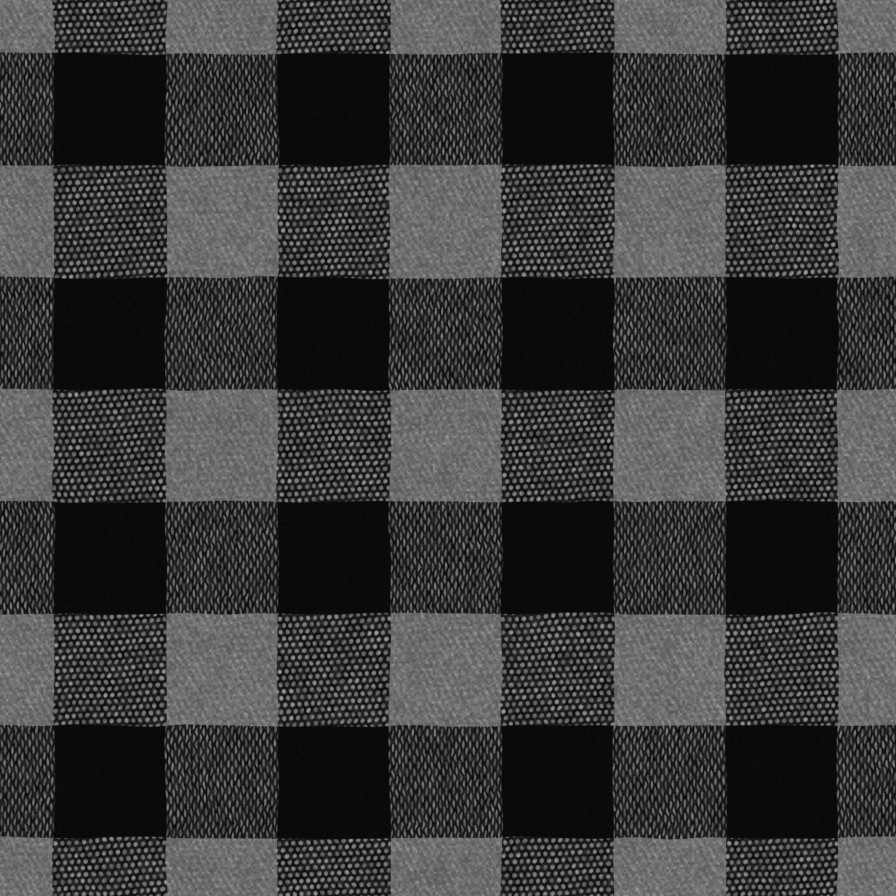
Give the GLSL for this texture, as a Shadertoy shader.

```glsl
// Woven gingham cloth: four light and four dark bands each way.
// Yarn floats staggered like bricks cross on a dark ground: weft floats give
// wide dots, warp floats upright dashes. Wrapping noise adds wander and fuzz.

const float REPEATS = 4.0;
const vec2 THREADS = vec2(256.0, 136.0);   // warp across, weft up
const float ROW_DRIFT = 8.0;               // rows climbed, even to tile
const vec2 BAND_SHIFT = vec2(0.01, -0.01); // offset in band repeats
const vec2 DOT_SIZE = vec2(0.74, 0.43);    // half sizes in threads
const vec2 DASH_SIZE = vec2(0.43, 0.76);
const float DARK = 0.042;
const float LIGHT_WARP = 0.46;
const float LIGHT_WEFT = 0.49;
const float GAP_FUZZ = 0.12;
const int SAMPLES = 3;

// Sine-free hash, 0 to 1
float hash(vec2 p) {
    vec3 q = fract(vec3(p.xyx) * 0.1031);
    q += dot(q, q.yzx + 33.33);
    return fract((q.x + q.y) * q.z);
}

// Value noise that wraps after one canvas
float wrapNoise(vec2 uv, vec2 cells, float seed) {
    vec2 p = uv * cells;
    vec2 i = floor(p);
    vec2 f = fract(p);
    f = f * f * (3.0 - 2.0 * f);
    vec2 a = mod(i, cells) + seed;
    vec2 b = mod(i + 1.0, cells) + seed;
    return mix(mix(hash(a), hash(vec2(b.x, a.y)), f.x),
               mix(hash(vec2(a.x, b.y)), hash(b), f.x), f.y);
}

// 1 inside the light bands of each direction
vec2 lightBands(vec2 uv, vec2 shift) {
    vec2 distanceToCentre = abs(fract(uv * REPEATS + shift + 0.5) - 0.5);
    return 1.0 - smoothstep(vec2(0.246), vec2(0.254), distanceToCentre);
}

// Position along a run of floats, -1 to 1, staggered by the crossing thread
float alongFloat(float position, float crossing) {
    return 2.0 * fract(0.5 * (position + floor(crossing))) - 1.0;
}

// Soft coverage of a rounded float of yarn
float yarnFloat(vec2 local, vec2 halfSize) {
    vec2 q = local / halfSize;
    return 1.0 - smoothstep(0.1, 1.5, dot(q, q));
}

float cloth(vec2 uv) {
    // Wandering threads and rows that climb slightly
    vec2 wobble = vec2(wrapNoise(uv, vec2(12.0, 24.0), 11.0),
                       wrapNoise(uv, vec2(24.0, 12.0), 47.0)) - 0.5;
    vec2 bent = uv + 0.0035 * wobble;
    vec2 p = bent * THREADS - vec2(0.0, ROW_DRIFT * bent.x);
    p.x += 0.6 * (wrapNoise(uv, vec2(64.0, 136.0), 89.0) - 0.5);

    // Thread tones, dimmer where light yarn sinks into dark
    vec2 light = lightBands(bent, BAND_SHIFT);
    float mixed = abs(light.x - light.y);
    float warp = mix(DARK, LIGHT_WARP * (1.0 - 0.16 * mixed), light.x);
    float weft = mix(DARK, LIGHT_WEFT * (1.0 - 0.06 * mixed), light.y);
    float yarn = wrapNoise(uv, vec2(128.0, 136.0), 71.0) - 0.5;
    float uneven = 1.0 + mix(0.12, 0.45, mixed) * yarn;

    // Floats of both yarns over a fuzzy ground
    vec2 local = fract(p) - 0.5;
    float dots = yarnFloat(vec2(alongFloat(p.x, p.y), local.y), DOT_SIZE);
    float dashes = yarnFloat(vec2(local.x, alongFloat(p.y, p.x)), DASH_SIZE);
    float fibres = wrapNoise(uv, vec2(256.0), 211.0);
    float ground = mix(0.9 * min(warp, weft), DARK + GAP_FUZZ * fibres, mixed);
    float floats = max(weft * dots, warp * dashes) * uneven;
    float tone = max(ground, floats);

    // Fuzz and broad wear
    tone *= 0.84 + 0.32 * wrapNoise(uv, vec2(384.0), 131.0);
    return tone * (0.97 + 0.06 * wrapNoise(uv, vec2(32.0), 173.0));
}

void mainImage(out vec4 fragColor, in vec2 fragCoord) {
    // Average a grid of samples to smooth the fine weave
    float tone = 0.0;
    for (int y = 0; y < SAMPLES; y++) {
        for (int x = 0; x < SAMPLES; x++) {
            vec2 offset = (vec2(x, y) + 0.5) / float(SAMPLES) - 0.5;
            tone += cloth((fragCoord + offset) / iResolution.xy);
        }
    }
    tone /= float(SAMPLES * SAMPLES);
    fragColor = vec4(vec3(tone), 1.0);
}
```
